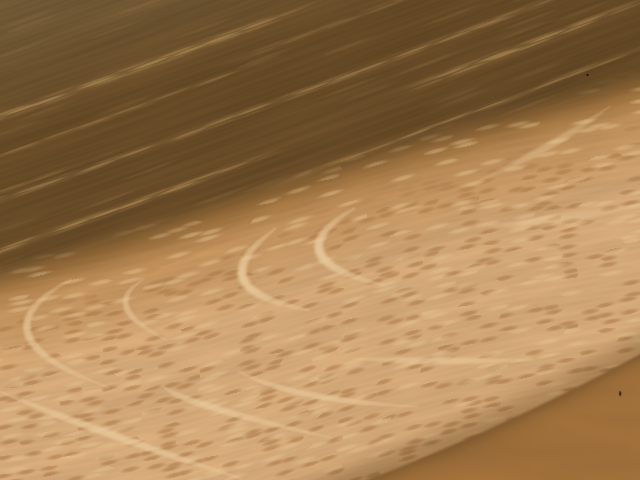
Give the GLSL for this texture, as a WebGL 1 fragment shader.

```glsl
precision highp float;
// Bevelled oak board: shaded top face, lit rounded edge with pores and pale ray arcs.
uniform vec2 u_resolution;

float hash(vec2 c) {
  return fract(sin(dot(c, vec2(127.1, 311.7))) * 43758.55);
}

// Cellular noise: x = distance to nearest point, y = random id of its cell.
vec2 cells(vec2 q) {
  vec2 base = floor(q);
  vec2 best = vec2(9.0, 0.0);
  for (int j = -1; j <= 1; j++) {
    for (int i = -1; i <= 1; i++) {
      vec2 c = base + vec2(float(i), float(j));
      vec2 site = c + 0.15 + 0.7 * vec2(hash(c), hash(c + 17.3));
      float d = length(q - site);
      if (d < best.x) best = vec2(d, hash(c + 41.9));
    }
  }
  return best;
}

// Layered sines, about -1 to 1.
float waves(vec2 q) {
  float sum = 0.0;
  float amp = 0.5;
  for (int i = 0; i < 4; i++) {
    sum += amp * sin(q.x + 1.7 * sin(q.y)) * cos(q.y - 0.6 * q.x);
    q = mat2(1.6, 0.3, -0.3, 1.6) * q + 2.3;
    amp *= 0.6;
  }
  return sum;
}

// Soft dashes kept in a given share of the cells.
float flecks(vec2 q, float share, float size) {
  vec2 c = cells(q);
  return (1.0 - smoothstep(size * 0.2, size, c.x)) * step(1.0 - share, c.y);
}

// Soft line across v, fading in and out along x.
float streak(vec2 g, float v, float width, float start, float end) {
  float d = (g.y - v) / width;
  return exp(-min(d * d, 30.0)) * smoothstep(start - 0.08, start + 0.08, g.x)
         * (1.0 - smoothstep(end - 0.12, end + 0.12, g.x));
}

// Tapered quadratic curve from a to b, bent towards c.
float arc(vec2 p, vec2 a, vec2 c, vec2 b, float width) {
  float ink = 0.0;
  vec2 from = a;
  for (int i = 1; i <= 14; i++) {
    float t = float(i) / 14.0;
    vec2 to = mix(mix(a, c, t), mix(c, b, t), t);
    vec2 s = to - from;
    float h = clamp(dot(p - from, s) / dot(s, s), 0.0, 1.0);
    float along = t + (h - 1.0) / 14.0;
    float taper = 0.3 + 0.7 * sin(3.1416 * along);
    float d = length(p - from - s * h) / (width * taper);
    ink = max(ink, (1.0 - smoothstep(0.2, 1.3, d)) * taper);
    from = to;
  }
  return ink;
}

float rayArcs(vec2 p) {
  float k = 0.8 * arc(p, vec2(0.148, 0.418), vec2(-0.07, 0.30), vec2(0.226, 0.193), 0.010);
  k = max(k, 0.65 * arc(p, vec2(0.299, 0.418), vec2(0.205, 0.361), vec2(0.347, 0.292), 0.008));
  k = max(k, arc(p, vec2(0.573, 0.523), vec2(0.406, 0.399), vec2(0.642, 0.354), 0.012));
  k = max(k, arc(p, vec2(0.738, 0.566), vec2(0.563, 0.462), vec2(0.80, 0.406), 0.012));
  k = max(k, 0.9 * arc(p, vec2(0.0, 0.184), vec2(0.20, 0.10), vec2(0.503, 0.003), 0.010));
  k = max(k, 0.8 * arc(p, vec2(0.339, 0.196), vec2(0.37, 0.16), vec2(0.69, 0.088), 0.009));
  k = max(k, 0.75 * arc(p, vec2(0.495, 0.227), vec2(0.61, 0.165), vec2(0.868, 0.153), 0.008));
  k = max(k, 0.75 * arc(p, vec2(0.738, 0.253), vec2(0.89, 0.245), vec2(1.11, 0.25), 0.009));
  k = max(k, 0.5 * arc(p, vec2(1.02, 0.531), vec2(1.13, 0.53), vec2(1.333, 0.575), 0.012));
  return max(k, 0.5 * arc(p, vec2(1.0, 0.625), vec2(1.15, 0.69), vec2(1.27, 0.778), 0.010));
}

vec3 shadedFace(vec2 p) {
  vec2 g = vec2(p.x, p.y - 0.35 * p.x - 0.012 * p.x * p.x);
  float fibre = cells(g * vec2(3.0, 95.0)).x;
  vec3 col = mix(vec3(0.40, 0.29, 0.15), vec3(0.44, 0.345, 0.21), smoothstep(0.65, 1.0, g.y));
  col *= 0.99 + 0.06 * waves(g * vec2(2.0, 26.0)) + 0.12 * (fibre - 0.4);
  float s = streak(g, 0.757, 0.008, -0.2, 0.60) + 0.6 * streak(g, 0.676, 0.004, -0.2, 0.55);
  s += 0.8 * streak(g, 0.583, 0.006, -0.2, 1.15) + streak(g, 0.478, 0.006, -0.2, 0.52);
  s += streak(g, 0.508, 0.008, 0.88, 1.30) + 0.8 * streak(g, 0.411, 0.004, 0.62, 1.4);
  s += 0.5 * streak(g, 0.60, 0.004, -0.2, 0.2) + 0.4 * streak(g, 0.70, 0.006, 0.5, 1.0);
  float broken = 0.3 + 0.7 * (1.0 - smoothstep(0.2, 0.65, cells(g * vec2(12.0, 150.0)).x));
  float stray = flecks(g * vec2(6.0, 80.0), 0.12, 0.5);
  return mix(col, vec3(0.70, 0.55, 0.34), clamp(0.7 * s * broken + 0.14 * stray, 0.0, 0.85));
}

vec3 litEdge(vec2 p, float depth, float rim) {
  vec2 g = vec2(p.x, p.y - 0.24 * p.x + 0.012 * sin(5.0 * p.x));
  vec3 col = mix(vec3(0.60, 0.43, 0.23), vec3(0.76, 0.57, 0.36), smoothstep(0.0, 0.09, depth));
  col = mix(col, vec3(0.835, 0.665, 0.475), smoothstep(0.05, 0.27, depth));
  float fibre = cells(g * vec2(7.0, 85.0)).x;
  col *= 1.0 + 0.04 * waves(g * vec2(3.0, 28.0)) + 0.06 * (fibre - 0.45);
  float pores = flecks(g * vec2(24.0, 85.0), 0.32, 0.65) * smoothstep(0.04, 0.14, depth);
  col = mix(col, vec3(0.65, 0.45, 0.25), 0.5 * pores);
  float pale = flecks(g * vec2(17.0, 85.0) + 5.0, 0.24, 0.6);
  col = mix(col, vec3(0.90, 0.77, 0.58), 0.45 * pale);
  col = mix(col, vec3(0.91, 0.79, 0.61), 0.85 * rayArcs(p));
  return col * mix(vec3(0.80, 0.77, 0.70), vec3(1.0), smoothstep(0.0, 0.08, rim));
}

void main() {
  vec2 p = gl_FragCoord.xy / u_resolution.y;
  float depth = 0.425 + 0.307 * p.x + 0.006 * sin(6.0 * p.x + 3.0) - p.y;
  float x = p.x - 0.764;
  float rim = p.y - 0.38 * x - 0.14 * x * max(x, 0.0);
  vec3 col = mix(shadedFace(p), litEdge(p, depth, rim), smoothstep(-0.04, 0.035, depth));
  // Blurred surface below the board, with contact shade at the rim.
  vec3 below = vec3(0.63, 0.44, 0.23) * (1.0 + 0.05 * waves(p * vec2(6.0, 18.0)));
  below *= 1.0 - 0.22 * exp(-45.0 * abs(rim));
  col = mix(below, col, smoothstep(-0.006, 0.006, rim));
  // Dust specks.
  col *= 0.3 + 0.7 * smoothstep(0.001, 0.0035, length(p - vec2(1.224, 0.844)));
  col *= 0.4 + 0.6 * smoothstep(0.001, 0.004, length((p - vec2(1.292, 0.18)) * vec2(1.0, 0.5)));
  gl_FragColor = vec4(col, 1.0);
}
```
